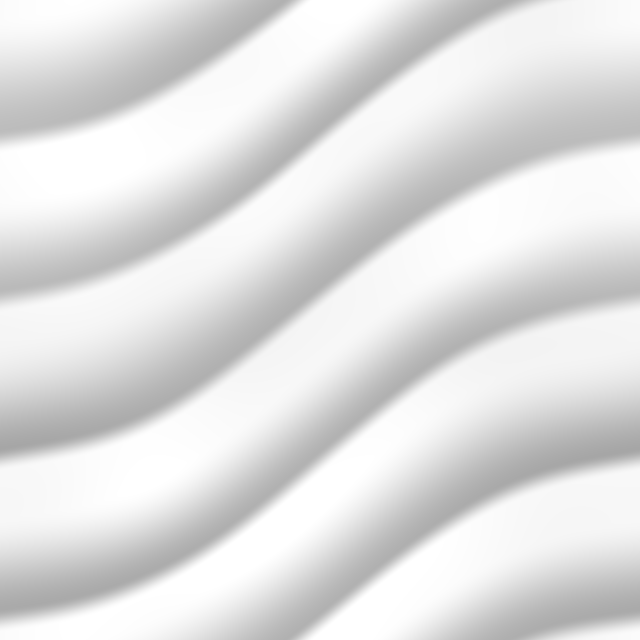
Write a Shadertoy shader that draws this background.

```glsl
// Soft white folds sweeping up to the right in S-curves, with grey shaded undersides.

const float TAU          = 6.2831853;
const float FOLDS        = 4.0;    // folds down the canvas
const float RISE         = 0.5;    // climb of each fold across the canvas
const float SWAY         = 0.053;  // depth of the S-curve
const float BASE_HEIGHT  = 0.03;   // height of the lowest crease at the left
const float CREASE_BLUR  = 0.075;  // half width of the crisp edge, in folds
const float SHADE_WIDTH  = 0.70;   // length of the soft shadow, in folds
const float WIDTH_SWING  = 0.07;   // alternate folds are wider and narrower
const float SHADE_TONE   = 0.69;
const float SHADE_SWING  = 0.055;  // shadow variation near the sides
const float LIGHT_TONE   = 0.985;
const float LIGHT_WEAR   = 0.06;
const float EDGE_WOBBLE  = 0.05;
const float NOISE_CELLS  = 3.0;

vec2 gradientAt(vec2 cell) {
    cell = mod(cell, NOISE_CELLS);
    float angle = TAU * fract(sin(dot(cell, vec2(127.1, 311.7))) * 43758.5);
    return vec2(cos(angle), sin(angle));
}

// Gradient noise that tiles with the canvas
float gradientNoise(vec2 p) {
    vec2 i = floor(p), f = fract(p);
    vec2 u = f * f * f * (f * (f * 6.0 - 15.0) + 10.0);
    vec2 r = vec2(1.0, 0.0);
    float low  = mix(dot(gradientAt(i), f),
                     dot(gradientAt(i + r.xy), f - r.xy), u.x);
    float high = mix(dot(gradientAt(i + r.yx), f - r.yx),
                     dot(gradientAt(i + r.xx), f - r.xx), u.x);
    return mix(low, high, u.y);
}

// Height of a crease above its left end
float creaseRise(float x) {
    return RISE * x - SWAY * sin(TAU * x);
}

void mainImage(out vec4 fragColor, in vec2 fragCoord) {
    vec2 uv = fragCoord / iResolution.xy;
    float noise = gradientNoise(uv * NOISE_CELLS);

    // Position across the folds; the seam lies in the lit part
    float across = (uv.y - BASE_HEIGHT - creaseRise(uv.x)) * FOLDS;
    across += EDGE_WOBBLE * noise;
    float fold = floor(across + 0.1);
    float p = across - fold;

    // Crisp lower edge, then a slow fade into light
    float parity = mod(fold, 2.0) * 2.0 - 1.0;
    float crease = smoothstep(-CREASE_BLUR, CREASE_BLUR, p);
    float fade = smoothstep(0.02, SHADE_WIDTH + parity * WIDTH_SWING, p);
    float shadow = crease * (1.0 - fade);

    // Tones drift over the canvas, most strongly at the sides
    float sides = 0.5 + 0.5 * cos(TAU * uv.x);
    float shade = SHADE_TONE - SHADE_SWING * sides * cos(TAU * (uv.y - 0.2));
    float light = LIGHT_TONE + LIGHT_WEAR * noise;
    light -= 0.035 * sides * smoothstep(0.12, 0.0, abs(uv.y - 0.46));

    fragColor = vec4(vec3(clamp(mix(light, shade, shadow), 0.0, 1.0)), 1.0);
}
```
